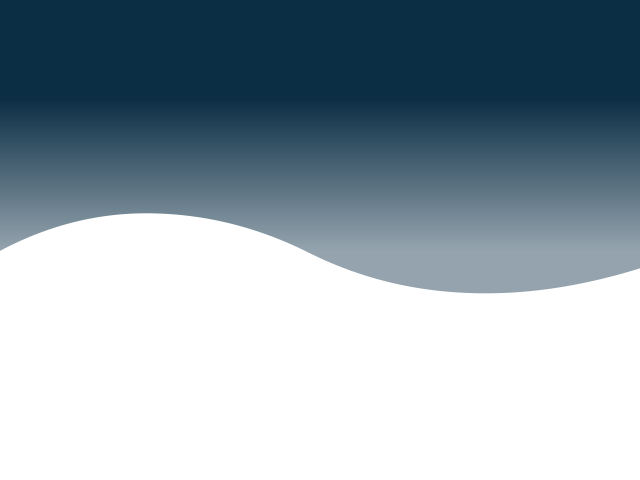
Write a Shadertoy shader that draws this background.

```glsl
// A navy sky fades to pale slate above a smooth white wave.
// The sky is a vertical ramp; the wave edge is a chain of cubic Hermite
// spans, each knot holding position and slope in canvas fractions.
#define NAVY vec3(0.047, 0.180, 0.270)
#define SLATE vec3(0.580, 0.640, 0.680)
#define WHITE vec3(1.0)
#define FADE_TOP 0.793
#define FADE_BOTTOM 0.479

const int KNOT_COUNT = 5;

// Each knot is (x, height, slope): left edge, crest, bend, trough, right edge.
const vec3 KNOTS[KNOT_COUNT] = vec3[KNOT_COUNT](
    vec3(0.0, 0.4774, 0.707),
    vec3(0.2279, 0.5556, 0.0),
    vec3(0.4818, 0.4740, -0.667),
    vec3(0.7591, 0.3889, 0.0),
    vec3(1.0, 0.4410, 0.413)
);

// Cubic through two knots; returns height and slope at x.
vec2 hermite(vec3 a, vec3 b, float x) {
    float span = b.x - a.x;
    float t = (x - a.x) / span;
    float rise = b.y - a.y;
    float m0 = a.z * span;
    float m1 = b.z * span;
    float c2 = 3.0 * rise - 2.0 * m0 - m1;
    float c3 = m0 + m1 - 2.0 * rise;
    float height = a.y + t * (m0 + t * (c2 + t * c3));
    float slope = (m0 + t * (2.0 * c2 + 3.0 * t * c3)) / span;
    return vec2(height, slope);
}

// Height and slope of the whole wave.
vec2 wave(float x) {
    vec2 edge = vec2(0.0);
    for (int i = 0; i < KNOT_COUNT - 1; i++) {
        if (x >= KNOTS[i].x) edge = hermite(KNOTS[i], KNOTS[i + 1], x);
    }
    return edge;
}

void mainImage(out vec4 fragColor, in vec2 fragCoord) {
    vec2 uv = fragCoord / iResolution.xy;

    // Sky ramp
    float fade = clamp((FADE_TOP - uv.y) / (FADE_TOP - FADE_BOTTOM), 0.0, 1.0);
    vec3 color = mix(NAVY, SLATE, fade);

    // Wave, with its edge softened over one pixel along the normal
    vec2 edge = wave(uv.x);
    float slope = edge.y * iResolution.y / iResolution.x;
    float distancePx = (edge.x - uv.y) * iResolution.y / sqrt(1.0 + slope * slope);
    color = mix(color, WHITE, clamp(distancePx + 0.5, 0.0, 1.0));

    fragColor = vec4(color, 1.0);
}
```
